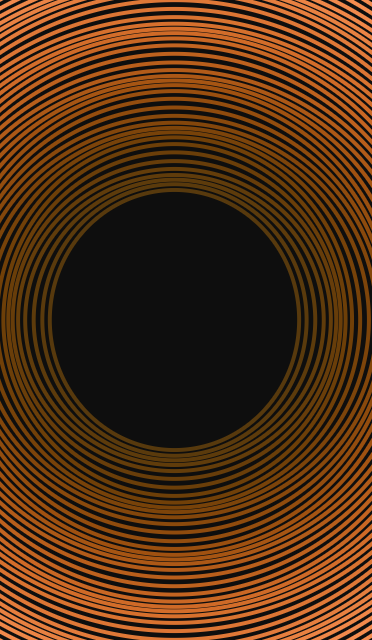
A WebGL 2 fragment shader for this background:

```glsl
#version 300 es
precision highp float;
// Concentric wobbling ellipses glowing from brown to orange around a dark disc.
uniform vec2 u_resolution;
out vec4 fragColor;

const int RING_COUNT = 42;
const vec2 CENTER = vec2(0.469, 0.5);
const vec3 BACKGROUND = vec3(0.053);

// Approximate signed distance to an axis-aligned ellipse.
float ellipseDistance(vec2 p, vec2 radii) {
    float k = length(p / radii);
    float slope = length(p / (radii * radii));
    return k * (k - 1.0) / max(slope, 1e-4);
}

// Antialiased coverage of a stroke around a distance of zero.
float stroke(float dist, float halfWidth, float pixel) {
    return clamp((halfWidth - abs(dist)) / pixel + 0.5, 0.0, 1.0);
}

// Opposite stretch on the two axes, so tight bands alternate around the ring.
vec2 ringRadii(float radius, float phase, float wobble) {
    return radius + wobble * cos(phase) * vec2(-1.0, 1.0);
}

// Colour ramp over the mean ring radius.
vec3 ringColor(float radius) {
    vec3 color = mix(vec3(0.34, 0.225, 0.05), vec3(0.44, 0.25, 0.03),
                     clamp((radius - 0.199) / 0.081, 0.0, 1.0));
    color = mix(color, vec3(0.62, 0.315, 0.06), clamp((radius - 0.28) / 0.08, 0.0, 1.0));
    color = mix(color, vec3(0.82, 0.42, 0.155), clamp((radius - 0.36) / 0.09, 0.0, 1.0));
    return mix(color, vec3(0.96, 0.55, 0.31), clamp((radius - 0.45) / 0.12, 0.0, 1.0));
}

void main() {
    float pixel = 1.0 / u_resolution.y;
    vec2 p = (gl_FragCoord.xy - CENTER * u_resolution) * pixel;
    vec3 color = BACKGROUND;

    // Rings, from the inner rim outwards.
    for (int i = 0; i < RING_COUNT; i++) {
        float index = float(i);
        float radius = 0.199 + 0.0103 * index;
        vec2 radii = ringRadii(radius, 0.83 * index, 0.0042);
        float coverage = stroke(ellipseDistance(p, radii), 0.0031, pixel);
        color = mix(color, ringColor(radius), coverage);
    }
    fragColor = vec4(color, 1.0);
}
```
